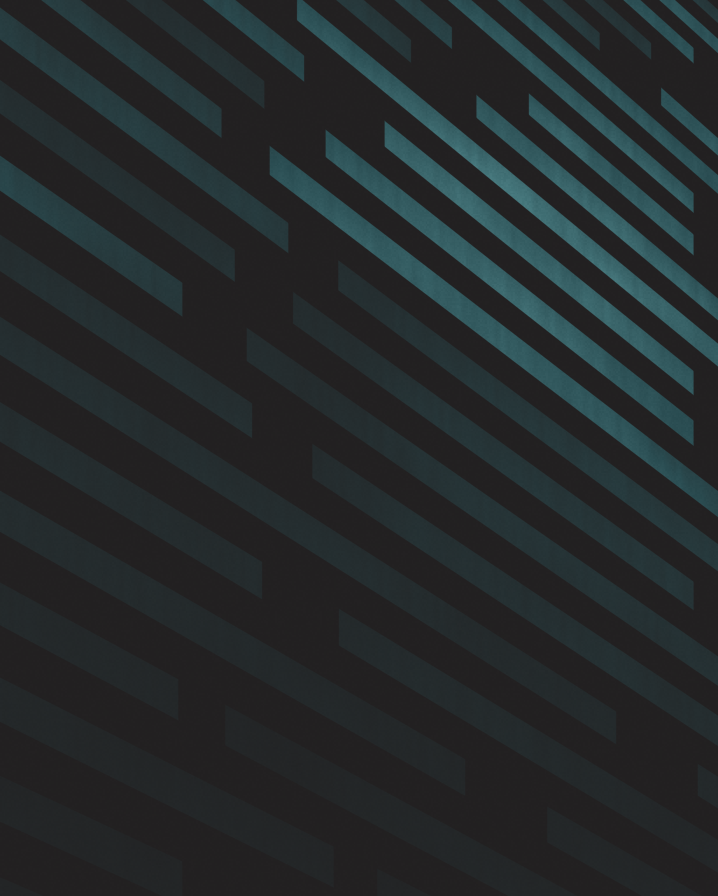
A WebGL 2 fragment shader for this pattern:

```glsl
#version 300 es
precision highp float;
// Dark wall of staggered slanting slats in perspective, lit teal from the upper right.
uniform vec2 u_resolution;
out vec4 outColor;

// Colours
const vec3 SHADOW = vec3(0.134, 0.127, 0.130);
const vec3 TEAL   = vec3(0.165, 0.300, 0.320);
const vec3 GLOW   = vec3(0.275, 0.470, 0.490);

// Row n meets each side at a height x + y*n + z*n*n, measured down from the top
const vec3 LEFT_ROWS  = vec3(-0.070, 0.0755, 0.00180);
const vec3 RIGHT_ROWS = vec3(0.547, 0.0582, 0.00112);
const vec2 SLAT_SHARE = vec2(0.47, 0.53);   // slat part of a row, left and right

// Joints between slats
const float JOINT_X      = 0.391;
const float JOINT_LEAN   = -0.0065;
const float JOINT_JITTER = 0.163;
const vec2  JOINT_WIDTH  = vec2(0.055, 0.115);
const float EDGE_JOINT_X = 0.992;
const float EDGE_WIDTH   = 0.052;

// Light and wear
const vec2  LIGHT_POS   = vec2(0.72, 0.29);
const float LIGHT_REACH = 0.30;
const float STREAKS     = 0.16;
const float GRAIN       = 0.010;
const vec2  GRAIN_CELLS = vec2(410.0, 512.0);

float hash(vec2 p) {
  vec3 q = fract(vec3(p.xyx) * 0.1031);
  q += dot(q, q.yzx + 33.33);
  return fract((q.x + q.y) * q.z);
}

float noise(vec2 p) {
  vec2 i = floor(p), f = fract(p);
  f = f * f * (3.0 - 2.0 * f);
  return mix(mix(hash(i), hash(i + vec2(1, 0)), f.x),
             mix(hash(i + vec2(0, 1)), hash(i + vec2(1, 1)), f.x), f.y);
}

// Evenly scattered value for each row
float rowScatter(float row) { return fract(row * 0.618034 + 0.2); }

// Centre of the main joint; a negative value means an unbroken row
float jointCentre(float row) {
  if (row < -3.5) return mod(row + 1.0, 4.0) < 1.5 ? 0.358 - 0.065 * row : -1.0;
  if (row > 4.5 && mod(row, 2.0) > 0.5) return 0.915 - 0.105 * (row - 5.0);
  return JOINT_X + JOINT_LEAN * row + JOINT_JITTER * (rowScatter(row) - 0.5);
}

// 0 inside a vertical gap, 1 outside
float outsideGap(float x, float centre, float width, float aa) {
  return smoothstep(-aa, aa, abs(x - centre) - 0.5 * width);
}

// Light falling on a slat
float slatLight(vec2 p, float row, float centre) {
  float ambient = mix(0.20, 0.07, smoothstep(0.33, 0.98, p.y))
                + 0.12 * p.x * p.x * (1.0 - smoothstep(0.55, 1.0, p.y));
  if (p.x < centre) {
    float tone = abs(rowScatter(row) - 0.5) * 2.0;
    float fade = 1.0 - smoothstep(0.13, 0.65, p.y);
    return max(0.8 * ambient, fade * (0.10 + 0.32 * tone));
  }
  if (row > 0.5) return ambient * mix(0.65, 1.0, smoothstep(0.40, 0.70, p.x));
  vec2 d = (p - LIGHT_POS) * vec2(0.8, 1.0) / LIGHT_REACH;
  float variation = 0.88 + 0.24 * hash(vec2(row + 40.0, 7.0));
  return (0.40 + 0.42 * exp(-dot(d, d))) * variation;
}

void main() {
  vec2 uv = gl_FragCoord.xy / u_resolution;
  vec2 p = vec2(uv.x, 1.0 - uv.y);

  // Solve for the row coordinate at this point
  vec3 c = mix(LEFT_ROWS, RIGHT_ROWS, p.x);
  float root = sqrt(max(c.y * c.y + 4.0 * c.z * (p.y - c.x), 1e-6));
  float v = (root - c.y) / (2.0 * c.z);
  float row = floor(v), f = v - row;
  float aa = fwidth(v), aaX = 0.8 / u_resolution.x;

  // Slat body, cut by its joints
  float share = mix(SLAT_SHARE.x, SLAT_SHARE.y, p.x);
  float slat = smoothstep(0.0, aa, f) * (1.0 - smoothstep(share - aa, share, f));
  float centre = jointCentre(row);
  float width = mix(JOINT_WIDTH.x, JOINT_WIDTH.y, hash(vec2(row + 50.0, 3.0)));
  slat *= outsideGap(p.x, centre, width, aaX);
  if (row < 2.5 && mod(row, 4.0) > 1.5)
    slat *= outsideGap(p.x, EDGE_JOINT_X, EDGE_WIDTH, aaX);

  // Light, soft shading across the slat, vertical streaks and blotches
  float light = slatLight(p, row, centre);
  light *= mix(0.90, 1.08, clamp(f / share, 0.0, 1.0));
  float streak = noise(vec2(p.x * 130.0, row * 5.0 + 90.0 + p.y * 6.0)) - 0.5;
  float blotch = noise(vec2(p.x * 14.0, v * 1.7 + 60.0)) - 0.5;
  light *= 1.0 + STREAKS * streak + 0.22 * blotch;

  vec3 lit = mix(SHADOW, TEAL, min(2.0 * light, 1.0));
  lit = mix(lit, GLOW, clamp(2.0 * light - 1.0, 0.0, 1.0));
  vec3 colour = mix(SHADOW, lit, slat);
  float grain = hash(floor(uv * GRAIN_CELLS)) - 0.5;
  colour += GRAIN * grain * (0.4 + 2.0 * light * slat);
  outColor = vec4(colour, 1.0);
}
```
